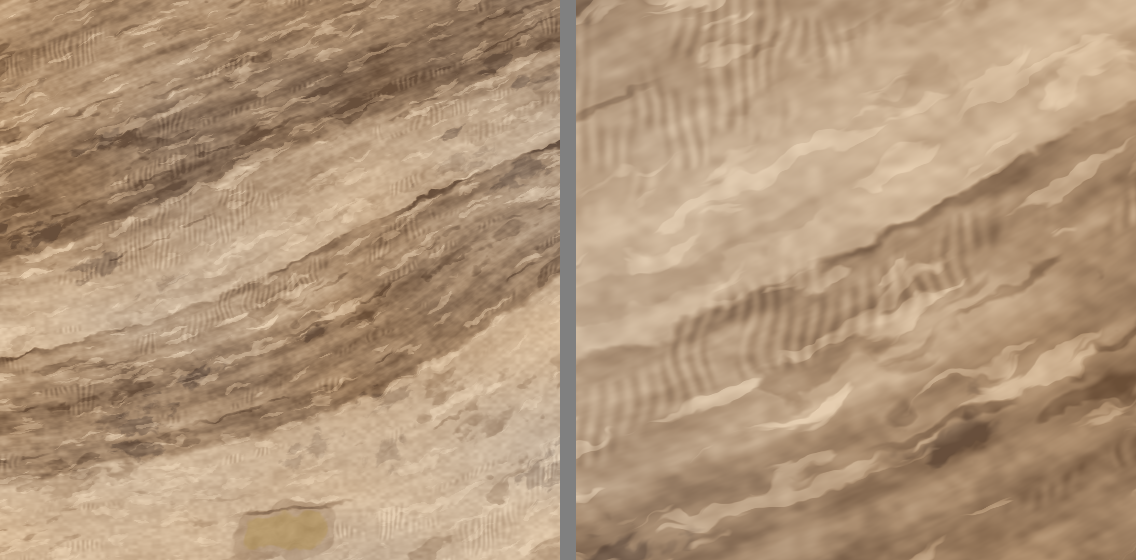
Left, the full canvas; right, a detail of the centre.
Reproduce this texture procedurally as a WebGL 2 fragment shader.

```glsl
#version 300 es
precision highp float;
// Weathered sandstone: tilted strata that sweep up to the right, drawn as tone
// bands over a bent height coordinate, then roughened by stretched noise,
// broken cracks, flakes, stains and one ochre pool, coloured by a tone ramp.
#define TILT 0.37
#define LEDGE 0.374
#define STREAK_GAIN 0.46
#define PATCH_GAIN 0.42
#define GRAIN_GAIN 0.17
#define COMB_FREQ 105.0
#define CRACKS 9
#define STAINS 24
#define POOL_CENTRE vec2(0.505, 0.052)
#define DARK vec3(0.41, 0.31, 0.23)
#define MIDDLE vec3(0.665, 0.55, 0.435)
#define PALE vec3(0.865, 0.77, 0.655)
uniform vec2 u_resolution;
out vec4 fragColor;

// Integer hash to 0..1
float hash(vec2 cell) {
  uvec2 k = uvec2(ivec2(cell)) * uvec2(1597u, 3571u);
  uint n = (k.x ^ (k.y << 7)) * 747796u + 2891u;
  n = (n ^ (n >> 15)) * 277803u;
  n = (n ^ (n >> 13)) * 668265u;
  return float((n ^ (n >> 16)) & 65535u) / 65535.0;
}

float noise(vec2 p) {
  vec2 i = floor(p), f = fract(p);
  f = f * f * (3.0 - 2.0 * f);
  return mix(mix(hash(i), hash(i + vec2(1, 0)), f.x),
             mix(hash(i + vec2(0, 1)), hash(i + vec2(1, 1)), f.x), f.y);
}

float fbm(vec2 p) {
  float sum = 0.0, gain = 0.533;
  for (int i = 0; i < 4; i++) {
    sum += gain * noise(p);
    p = mat2(1.9, 0.25, -0.25, 1.9) * p + 17.3;
    gain *= 0.5;
  }
  return sum;
}

// Height within the strata, with the bend and tilt removed
float strataHeight(vec2 p) {
  float curved = mix(p.x, pow(max(p.x, 0.0), 1.8), 0.75);
  float lift = mix(curved, p.x, smoothstep(0.4, 0.8, p.y));
  return p.y - TILT * lift * mix(0.35, 1.0, smoothstep(-0.1, 0.6, p.y));
}

// Broad tone of each layer, from the bottom up
float layerTone(float s) {
  float t = mix(0.86, 0.41, smoothstep(0.135, 0.150, s));
  t = mix(t, 0.55, smoothstep(0.26, 0.32, s));
  t = mix(t, 0.83, smoothstep(LEDGE - 0.002, LEDGE + 0.002, s));
  t = mix(t, 0.62, smoothstep(0.43, 0.53, s));
  t = mix(t, 0.30, smoothstep(0.53, 0.55, s));
  return mix(t, 0.50, smoothstep(0.65, 0.72, s));
}

void main() {
  vec2 p = gl_FragCoord.xy / u_resolution;
  float flatHeight = strataHeight(p);
  float jag = fbm(p * vec2(34.0, 48.0));
  float s = flatHeight + 0.035 * (noise(p * vec2(5.0, 3.0)) - 0.5) + 0.020 * (jag - 0.5);
  float wedge = smoothstep(LEDGE - 0.002, LEDGE + 0.01, s) * smoothstep(0.53, 0.45, s);
  float calm = mix(0.42, 1.0, smoothstep(0.12, 0.16, s)) * (1.0 - 0.5 * wedge);

  // Layers, streaks and grain
  float tone = layerTone(s);
  tone += calm * PATCH_GAIN * (fbm(vec2(p.x * 4.0, s * 13.0) + 3.0) - 0.5);
  tone += calm * STREAK_GAIN * (fbm(vec2(p.x * 3.5, flatHeight * 60.0) + 40.0) - 0.5);
  tone += calm * 0.42 * (fbm(vec2(p.x * 28.0, flatHeight * 105.0) + 71.0) - 0.5);
  tone += GRAIN_GAIN * (noise(p * vec2(120.0, 170.0)) - 0.5);

  // Small pale flakes and ragged brown blotches
  float flakes = fbm(vec2(p.x * 19.0, s * 85.0) + 90.0);
  tone += 0.27 * calm * smoothstep(0.63, 0.70, flakes);
  float blotches = fbm(vec2(p.x * 9.0, s * 30.0) + 120.0) + 0.25 * (jag - 0.5);
  tone -= 0.22 * smoothstep(0.64, 0.70, blotches) * (1.0 - 0.5 * wedge);

  // Comb marks, short broken teeth in thin bands
  float teeth = cos(6.2832 * (p.x * COMB_FREQ + 1.2 * noise(p * 35.0)));
  float combed = smoothstep(0.66, 0.84, noise(vec2(p.x * 7.0, flatHeight * 48.0) + 8.0));
  float underLedge = smoothstep(0.016, 0.008, abs(s - LEDGE + 0.026))
                   * smoothstep(0.18, 0.08, abs(p.x - 0.46));
  tone -= 0.10 * max(combed, underLedge) * teeth * smoothstep(0.25, 0.6, noise(p * 45.0));

  // Shadow under the ledge and thin broken cracks
  float width = 0.003 + 0.016 * noise(vec2(p.x * 24.0, 5.0));
  float below = LEDGE - s;
  tone -= 0.42 * smoothstep(-0.002, 0.001, below) * smoothstep(width, 0.3 * width, below)
        * smoothstep(0.15, 0.6, noise(vec2(p.x * 9.0, 2.0)));
  for (int i = 0; i < CRACKS; i++) {
    float id = float(i);
    float level = 0.05 + 0.085 * (id + 0.7 * hash(vec2(id, 31.0)));
    float present = smoothstep(0.45, 0.7, noise(vec2(p.x * 5.0, id * 7.0)))
                  * smoothstep(0.25, 0.55, noise(vec2(p.x * 38.0, id * 5.0)));
    tone -= 0.26 * present * smoothstep(0.0032, 0.0008, abs(s - level));
  }

  // Stains stretched along the strata
  float stain = 0.0, ragged = fbm(vec2(p.x * 42.0, s * 80.0));
  for (int i = 0; i < STAINS; i++) {
    float id = float(i);
    vec2 c = vec2(hash(vec2(id, 1.0)), hash(vec2(id, 2.0)));
    vec2 size = mix(vec2(0.014, 0.009), vec2(0.055, 0.022), hash(vec2(id, 3.0)));
    float d = length((vec2(p.x, flatHeight) - vec2(c.x, strataHeight(c))) / size);
    float blot = smoothstep(1.0, 0.5, d + 2.8 * (ragged - 0.5));
    stain = max(stain, blot * mix(0.4, 1.0, hash(vec2(id, 4.0))));
  }
  tone -= 0.32 * stain;

  // Pool: damp ragged rim, ochre centre and a dark upper lip
  vec2 q = p - POOL_CENTRE;
  vec2 corner = abs(q - vec2(0.25 * q.y, 0.08 * q.x)) - vec2(0.05, 0.014);
  float pool = length(max(corner, 0.0)) + 0.06 * (fbm(p * 19.0) - 0.5);
  float rim = smoothstep(0.035, 0.030, pool), ochre = smoothstep(0.016, 0.008, pool);
  tone = mix(tone, 0.56 + 0.4 * (ragged - 0.5), 0.75 * rim);
  tone -= 0.34 * smoothstep(0.005, 0.001, abs(q.y - 0.038 - 0.1 * q.x + 0.02 * (jag - 0.5)))
        * smoothstep(0.13, 0.06, abs(q.x - 0.02));

  // Tone ramp, with greyer and warmer areas
  tone = clamp(tone, 0.0, 1.08);
  vec3 colour = tone < 0.5 ? mix(DARK, MIDDLE, tone * 2.0) : mix(MIDDLE, PALE, tone * 2.0 - 1.0);
  float warmth = fbm(p * vec2(3.0, 5.0) + 55.0) - 0.5 + 0.22 * (0.5 - p.x) - 0.25 * stain;
  colour += vec3(0.05, 0.0, -0.06) * warmth;
  colour = mix(colour, vec3(0.70, 0.585, 0.39) + 0.1 * (ragged - 0.5), 0.8 * ochre);
  fragColor = vec4(colour, 1.0);
}
```
